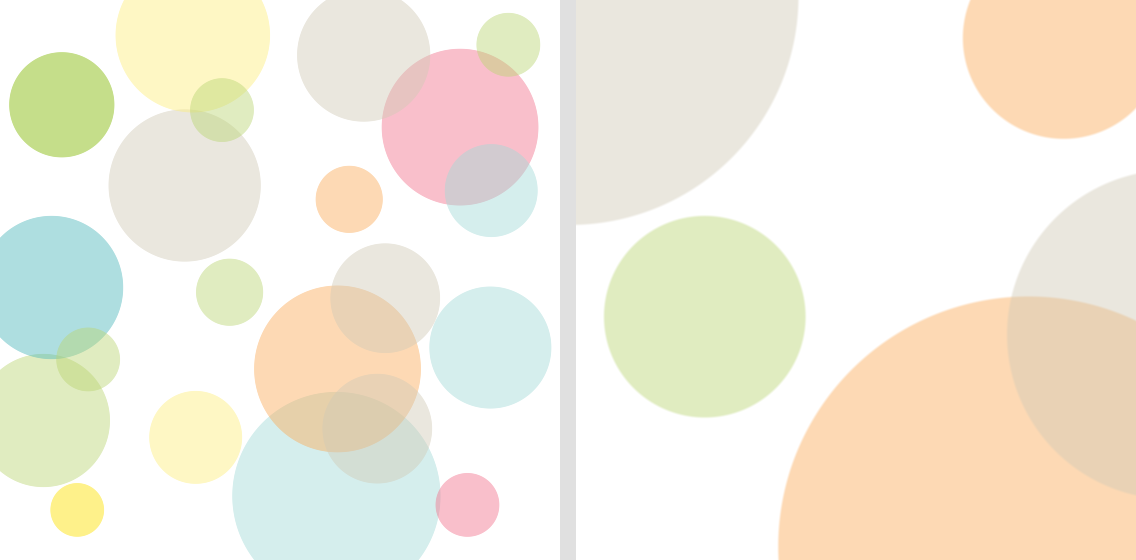
Left, the full canvas; right, a detail of the centre.
Write a three.js fragment shader that draws this background.

```glsl
// Scattered translucent pastel discs overlapping on white.
varying vec2 vUv;

vec2 hash2(float n) {
  vec3 p = fract(vec3(n) * vec3(0.1031, 0.1030, 0.0973));
  p += dot(p, p.yzx + 33.33);
  return fract((p.xx + p.yz) * p.zy);
}

float pick(vec3 sizes, int tier) {
  return tier == 0 ? sizes.x : (tier == 1 ? sizes.y : sizes.z);
}

// Tint in rgb, radius in a; tiers run from large to small
vec4 discStyle(int hue, int tier) {
  if (hue == 0) return vec4(0.835, 0.933, 0.929, pick(vec3(0.186, 0.109, 0.083), tier)); // aqua
  if (hue == 1) return vec4(0.918, 0.906, 0.871, pick(vec3(0.136, 0.119, 0.098), tier)); // greige
  if (hue == 2) return vec4(0.878, 0.925, 0.753, pick(vec3(0.119, 0.060, 0.057), tier)); // pale green
  if (hue == 3) return vec4(0.976, 0.749, 0.796, pick(vec3(0.140, 0.057, 0.045), tier)); // pink
  if (hue == 4) return vec4(0.992, 0.851, 0.706, pick(vec3(0.149, 0.060, 0.050), tier)); // orange
  if (hue == 5) return vec4(0.996, 0.969, 0.769, pick(vec3(0.138, 0.083, 0.086), tier)); // pale yellow

  // Strong accents: teal, leaf green, bright yellow
  if (tier == 0) return vec4(0.682, 0.871, 0.878, 0.128);
  if (tier == 1) return vec4(0.773, 0.871, 0.541, 0.094);
  return vec4(0.996, 0.945, 0.541, 0.048);
}

void main() {
  vec3 color = vec3(1.0);

  for (int i = 0; i < 21; i++) {
    // Seven hues per tier, shifted so that hues do not line up
    int tier = i / 7;
    int hue = i + 3 * tier;
    hue -= hue / 7 * 7;

    // Small discs favour pale green and greige
    if (tier == 2 && (hue == 3 || hue == 4)) hue = 2;
    if (tier == 2 && hue == 5) hue = 1;
    vec4 disc = discStyle(hue, tier);

    // Evenly spread centres with a little jitter
    float n = float(i);
    vec2 center = fract(vec2(0.58, 0.09) + n * vec2(0.75488, 0.56984));
    center += 0.06 * (hash2(n + 1.0) - 0.5);

    // Translucent ink: part of the layer below shows through
    float coverage = 1.0 - smoothstep(-0.001, 0.001, distance(vUv, center) - disc.a);
    color = mix(color, disc.rgb - 0.55 * (1.0 - color), coverage);
  }

  gl_FragColor = vec4(color, 1.0);
}
```
